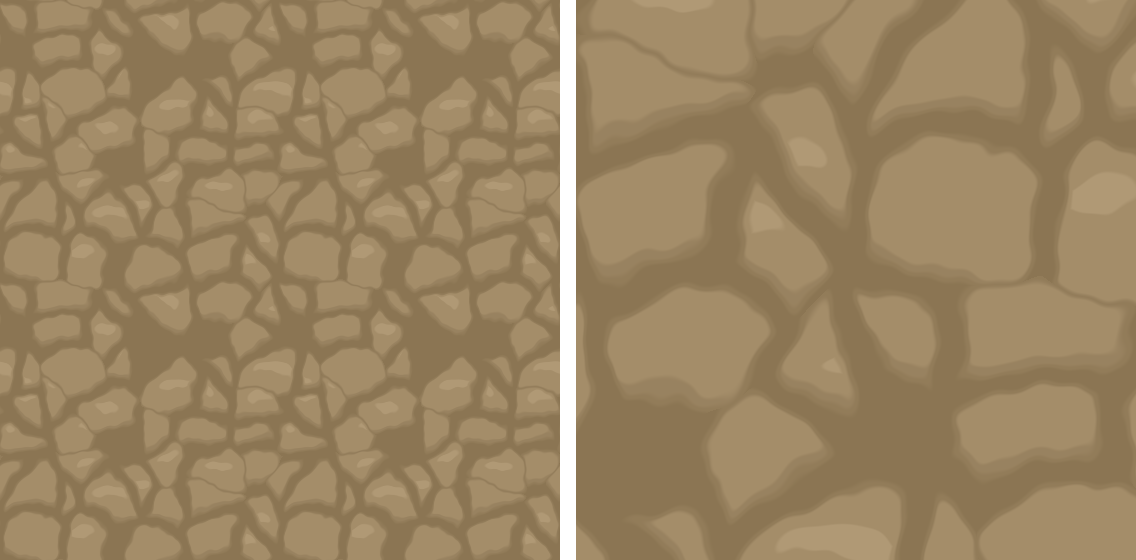
Left, the full canvas; right, a detail of the centre.
This texture is drawn by a WebGL 2 fragment shader. Its source:

```glsl
#version 300 es
precision highp float;

#define TILES 2.0
#define GRID vec2(6.0, 8.0)
#define SIZE_SPREAD 0.011
#define GAP 0.0125
#define CRACK 0.0048
#define RIM 0.0065
#define UNDERSIDE 0.014
#define ROUNDING 0.0055
#define WARP 0.034
#define POCKETS 0.09
#define SHINE 0.62
#define SOFTNESS 0.0026

uniform vec2 u_resolution;
out vec4 fragColor;

const float TAU = 6.2831853;
const vec3 DIRT = vec3(0.545, 0.460, 0.325);
const vec3 HALO = vec3(0.572, 0.485, 0.350);
const vec3 SIDE = vec3(0.598, 0.510, 0.375);
const vec3 FACE = vec3(0.643, 0.553, 0.412);
const vec3 LIGHT = vec3(0.690, 0.600, 0.460);

// Random triple per cell, wrapped to the tile
vec3 hash3(vec2 cell) {
    vec3 v = fract(mod(cell, GRID).xyx * vec3(0.1031, 0.1130, 0.0973) + 0.137);
    v += dot(v, v.yxz + 33.33);
    return fract((v.xxy + v.yzz) * v.zyx);
}

// Stone centre in xy, size weight in z
vec3 stone(vec2 cell) {
    vec3 h = hash3(cell);
    return vec3((cell + 0.1 + 0.8 * h.xy) / GRID, SIZE_SPREAD * h.z);
}

bool isPocket(vec2 cell) {
    return hash3(cell).z < POCKETS;
}

// Layered sines with whole wave numbers, so the warp wraps
vec2 ragged(vec2 p) {
    vec2 offset = vec2(0.0);
    float frequency = 3.0;
    for (int i = 0; i < 7; i++) {
        float angle = 2.4 * float(i) + 0.5;
        vec2 wave = round(frequency * vec2(cos(angle), sin(angle)));
        float phase = TAU * dot(wave, p) + 1.7 * float(i * i);
        offset += WARP / frequency * vec2(sin(phase), cos(phase + angle));
        frequency *= 1.48;
    }
    return p + offset;
}

// Cell whose weighted centre is nearest
vec2 nearestStone(vec2 p) {
    vec2 base = floor(p * GRID), best = base;
    float bestPower = 1e5;
    for (int y = -2; y <= 2; y++)
    for (int x = -2; x <= 2; x++) {
        vec2 cell = base + vec2(x, y);
        vec3 s = stone(cell);
        vec2 d = p - s.xy;
        float power = dot(d, d) - s.z;
        if (power < bestPower) { bestPower = power; best = cell; }
    }
    return best;
}

// Rounded inset distances: x to the outline, y to the upper face
vec2 insets(vec2 p, vec2 cell) {
    vec3 own = stone(cell);
    float ownHash = hash3(cell + 2.0).x;
    vec2 total = vec2(0.0);
    for (int y = -2; y <= 2; y++)
    for (int x = -2; x <= 2; x++) {
        if (x == 0 && y == 0) continue;
        vec2 other = cell + vec2(x, y);
        vec3 s = stone(other);
        vec2 span = s.xy - own.xy, a = p - s.xy, b = p - own.xy;
        float reach = max(length(span), 0.005);
        float border = (dot(a, a) - s.z - dot(b, b) + own.z) / (2.0 * reach);

        // Neighbours share either a thin crack or a wide gap
        float pair = fract((ownHash + hash3(other + 2.0).x) * 43.7);
        bool cracked = pair < 0.38 && !isPocket(other);
        float gap = GAP * (0.45 + 0.95 * pair);
        float below = max(0.0, -span.y / reach);
        vec2 inset = cracked
            ? vec2(border + CRACK, border - CRACK)
            : vec2(border - gap, border - gap - RIM - UNDERSIDE * below * below);
        total += exp(-inset / ROUNDING);
    }
    return -ROUNDING * log(total);
}

void main() {
    vec2 p = ragged(gl_FragCoord.xy / u_resolution * TILES);
    float blur = max(SOFTNESS, TILES / min(u_resolution.x, u_resolution.y));
    vec2 cell = nearestStone(p);
    vec3 color = DIRT;

    if (!isPocket(cell)) {
        vec2 inset = insets(p, cell);
        color = mix(color, HALO, smoothstep(-blur, blur, inset.x));
        color = mix(color, SIDE, smoothstep(-blur, blur, inset.x - RIM));
        color = mix(color, FACE, smoothstep(-blur, blur, inset.y));

        // Flat highlight high on some faces
        vec3 s = stone(cell), h = hash3(cell + 3.0);
        vec2 local = p - s.xy - vec2(0.03 * (h.x - 0.5), 0.014);
        float radius = 0.028 + 0.024 * s.z / SIZE_SPREAD;
        float patchInset = (radius - length(local * vec2(1.0, 2.3))) * 0.6;
        float shine = min(patchInset, inset.y - 0.007);
        color = mix(color, LIGHT, step(h.y, SHINE) * smoothstep(-blur, blur, shine));
    }
    fragColor = vec4(color, 1.0);
}
```
